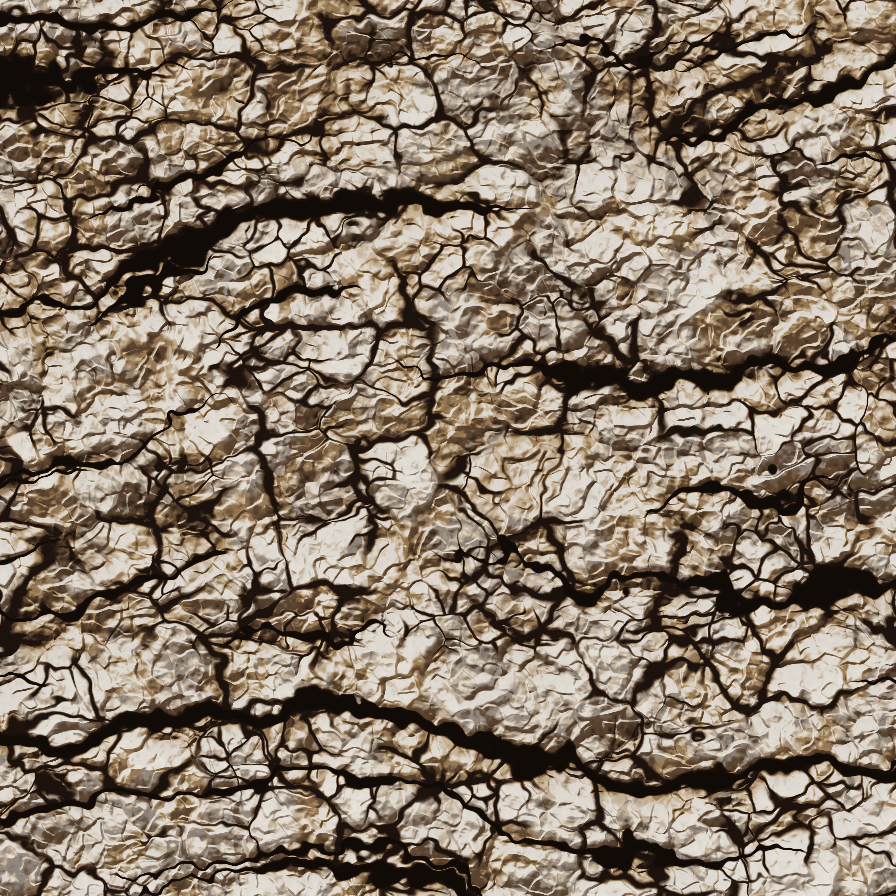
Write a WebGL 2 fragment shader that draws this texture.

```glsl
#version 300 es
precision highp float;
// Weathered tree bark: rough, flaky clumps split by level, broken fissures.
// A relief is summed from blended cell facets, creased noise and fissures, then
// lit from the upper left; the tone picks a colour from a dark-to-pale ramp.

uniform vec2 u_resolution;
out vec4 fragColor;

const vec3 DARK  = vec3(0.11, 0.07, 0.05);
const vec3 BROWN = vec3(0.35, 0.26, 0.18);
const vec3 OCHRE = vec3(0.59, 0.47, 0.32);
const vec3 GREY  = vec3(0.57, 0.53, 0.49);
const vec3 TAN   = vec3(0.77, 0.69, 0.58);
const vec3 PALE  = vec3(0.86, 0.84, 0.81);

const vec2 PLATE_SCALE = vec2(11.0, 14.0);
const vec2 FLAKE_SCALE = vec2(25.0, 29.0);
const vec2 CHIP_SCALE = vec2(58.0, 66.0);
const float FISSURE_ROWS = 5.4;
const float FISSURE_WIDTH = 0.0125;
const float CRACK_WIDTH = 0.0042;
const float STEEPNESS = 0.145;
const float SLOPE_STEP = 0.0014;
const float MEAN_RELIEF = 0.56;
const float BRIGHTNESS = 0.28;
const float CONTRAST = 1.6;
const vec3 LIGHT = vec3(-0.40, 0.73, 0.55);

struct Bark { float relief, crack, hollow, fissure, recess; };

float hash(vec2 p) {
  vec3 q = fract(p.xyx * 0.1031);
  q += dot(q, q.yzx + 33.33);
  return fract((q.x + q.y) * q.z);
}

vec2 hash2(vec2 p) { return vec2(hash(p), hash(p + 57.3)); }

float noise(vec2 p) {
  vec2 i = floor(p), f = fract(p);
  f = f * f * (3.0 - 2.0 * f);
  return mix(mix(hash(i), hash(i + vec2(1, 0)), f.x),
             mix(hash(i + vec2(0, 1)), hash(i + vec2(1, 1)), f.x), f.y);
}

const mat2 OCTAVE = mat2(1.6, 1.2, -1.2, 1.6);

float fbm(vec2 p, int octaves) {
  float sum = 0.0, amp = 0.5;
  for (int i = 0; i < octaves; i++) {
    sum += amp * noise(p);
    p = OCTAVE * p + 11.7;
    amp *= 0.5;
  }
  return sum;
}

// Noise folded into sharp crests
float creases(vec2 p) {
  float sum = 0.0, amp = 0.5;
  for (int i = 0; i < 4; i++) {
    sum += amp * (1.0 - abs(2.0 * noise(p) - 1.0));
    p = OCTAVE * p + 5.3;
    amp *= 0.52;
  }
  return sum;
}

// x: gap to the nearest cell border, y: tilted facets blended at their borders
vec2 cells(vec2 p) {
  vec2 i = floor(p);
  float f1 = 9.0, f2 = 9.0, sum = 0.0, total = 0.0;
  for (int y = -1; y <= 1; y++)
    for (int x = -1; x <= 1; x++) {
      vec2 id = i + vec2(x, y);
      vec2 off = p - id - hash2(id);
      float d = length(off);
      f2 = min(f2, max(f1, d));
      f1 = min(f1, d);
      float weight = exp(-26.0 * d);
      vec2 tilt = hash2(id + 19.0) - 0.5;
      sum += weight * (0.25 * hash(id + 5.0) + 1.2 * dot(tilt, off));
      total += weight;
    }
  return vec2(f2 - f1, sum / max(total, 1e-20));
}

Bark bark(vec2 p) {
  Bark b = Bark(0.0, 0.0, 0.0, 0.0, 0.0);
  vec2 wander = vec2(fbm(p * 14.0, 4), fbm(p * 14.0 + 31.0, 4)) - 0.47;
  vec2 fray = vec2(noise(p * 80.0), noise(p * 80.0 + 9.0)) - 0.5;
  vec2 ragged = p + 0.065 * wander + 0.008 * fray;

  // Plates, flakes, chips and creased grain
  vec2 plate = cells(ragged * PLATE_SCALE);
  vec2 flake = cells(ragged * FLAKE_SCALE + 7.0);
  vec2 chip = cells((p + 0.02 * wander + 0.006 * fray) * CHIP_SCALE);
  float flaky = smoothstep(0.25, 0.7, noise(p * 6.0 + 3.0));
  b.relief = 0.75 * plate.y + mix(0.3, 0.55, flaky) * flake.y
           + mix(0.1, 0.2, flaky) * chip.y
           + 0.65 * fbm(p * vec2(10.0, 12.0), 5)
           + mix(0.1, 0.14, flaky) * creases((p + 0.025 * wander) * vec2(24.0, 28.0));

  // Broken cracks of uneven width along plate and flake borders
  float uneven = 0.3 + 1.2 * noise(p * 32.0 + 8.0);
  float split = smoothstep(0.32, 0.62, noise(p * 13.0 + 40.0));
  float nick = smoothstep(0.5, 0.75, noise(p * 17.0 + 60.0));
  float gap = plate.x * 0.04, w = CRACK_WIDTH * uneven * split;
  b.crack = split * (1.0 - smoothstep(0.3 * w, w + 0.0006, gap));
  float nickWidth = 0.6 * CRACK_WIDTH * uneven * nick;
  b.crack = max(b.crack, nick * (1.0 - smoothstep(0.3 * nickWidth, nickWidth + 0.0006, flake.x * 0.018)));
  b.hollow = split * (1.0 - smoothstep(0.0, 0.008, gap));

  // Long fissures, then a finer and shorter set
  float bend = 0.16 * p.x * p.x * smoothstep(0.2, 0.9, p.y)
             + 0.14 * noise(p * vec2(2.6, 1.8) + 4.0)
             + 0.075 * wander.y + 0.01 * fray.y;
  for (int k = 0; k < 2; k++) {
    float fine = float(k), rows = FISSURE_ROWS * (1.0 + 1.1 * fine);
    float v = (p.y - bend) * rows + 0.37 * fine;
    float across = (fract(v) - 0.5) / rows;
    float along = noise(vec2(p.x * (2.8 + 3.2 * fine), floor(v) * 7.3 + 2.0));
    float opening = smoothstep(0.33 + 0.15 * fine, 0.85, along) * (1.0 - 0.5 * fine);
    w = FISSURE_WIDTH * opening * (0.35 + 1.1 * noise(p * vec2(24.0, 34.0) + 21.0));
    float cut = 1.0 - smoothstep(0.6 * w, w + 0.001, abs(across));
    b.fissure = max(b.fissure, cut * smoothstep(0.02, 0.1, opening));
    float shelf = across < 0.0 ? -across : 2.0 * across;
    b.recess = max(b.recess, opening * (1.0 - smoothstep(0.0, 0.036 - 0.01 * fine, shelf)));
  }
  b.relief -= 0.28 * b.recess + 0.04 * b.hollow;
  return b;
}

vec3 ramp(float tone, float greyness) {
  vec3 c = mix(DARK, BROWN, smoothstep(-1.6, -0.95, tone));
  c = mix(c, mix(OCHRE, GREY, greyness), smoothstep(-0.95, -0.35, tone));
  c = mix(c, mix(TAN, GREY * 1.33, 0.25 * greyness), smoothstep(-0.2, 0.42, tone));
  c = mix(c, PALE, smoothstep(0.42, 1.05, tone));
  return c * (1.0 + 0.07 * clamp(tone - 1.1, 0.0, 1.0) - 0.4 * smoothstep(-1.7, -2.4, tone));
}

void main() {
  vec2 p = gl_FragCoord.xy / u_resolution.y;
  Bark b = bark(p);
  vec2 slope = vec2(bark(p + vec2(SLOPE_STEP, 0)).relief,
                    bark(p + vec2(0, SLOPE_STEP)).relief) - b.relief;
  vec3 normal = normalize(vec3(-slope * STEEPNESS / SLOPE_STEP, 1.0));

  // Light, height and fine grain set the tone; openings fall to black
  float tone = BRIGHTNESS + CONTRAST * (max(dot(normal, LIGHT), -0.42) - 0.36);
  tone += 0.9 * (b.relief - MEAN_RELIEF) + 0.5 * (noise(p * 210.0) - 0.5);
  tone += 0.4 * (fbm(p * 7.0 + 15.0, 3) - 0.44) - 0.25 * (p.y - 0.5);
  tone -= 0.45 * b.recess + 0.4 * b.hollow;
  tone = mix(tone, -1.8, 0.9 * b.crack);
  tone = mix(tone, -2.3, b.fissure);

  // Crests weather to grey, hollows stay warm
  float greyness = smoothstep(0.38, 0.5, fbm(p * 20.0 + 70.0, 4)
                 + 0.25 * (b.relief - MEAN_RELIEF) - 0.2 * b.recess - 0.12 * (p.y - 0.5));
  fragColor = vec4(ramp(tone, greyness), 1.0);
}
```
